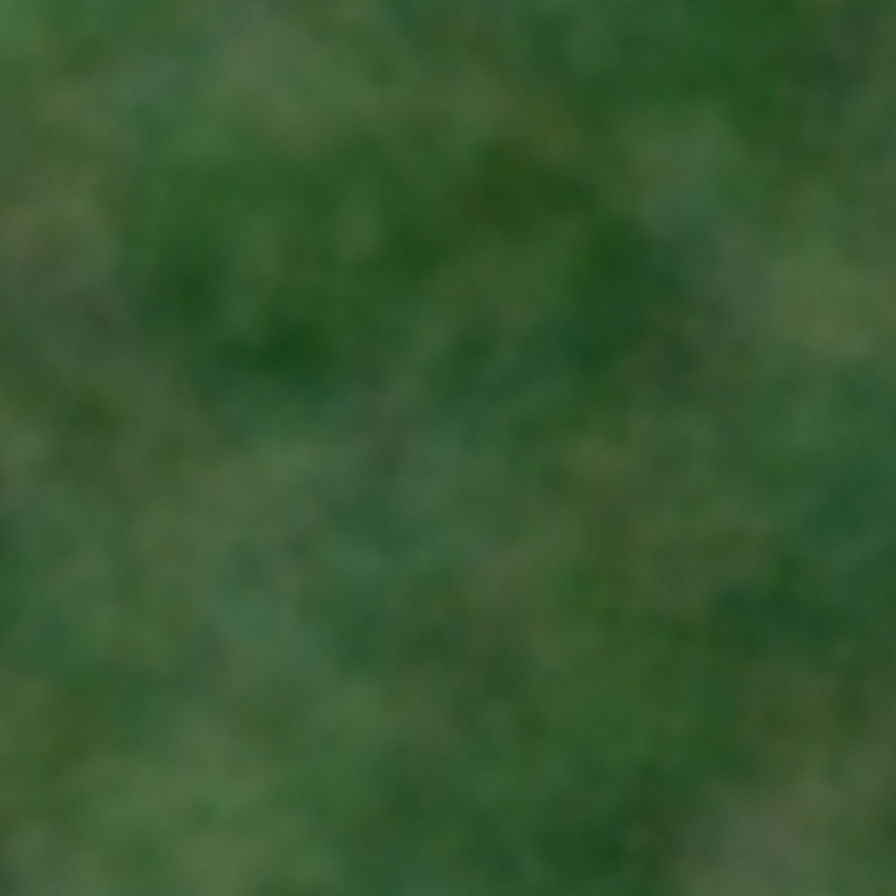
Reproduce this texture procedurally as a Shadertoy shader.

```glsl
// Soft mossy green clouds: blurred patches of light and shade over a dark green.
// One smooth fractal noise sets the brightness; weaker, independent ones drift
// the hue between olive, grey and emerald. Faint contour ripples add fine detail.

#define BASE_COLOR  vec3(0.222, 0.341, 0.196)
#define LIGHT_RANGE vec3(0.290, 0.230, 0.235)
#define TINT_RANGE  vec3(0.130, 0.070, 0.100)
#define PATCH_FREQ  5.2
#define OCTAVES     4
#define LACUNARITY  1.9
#define GAIN        0.72
#define RIPPLE_FREQ 190.0
#define RIPPLE      0.0045
#define GRAIN_FREQ  110.0
#define GRAIN       0.009

// Integer hash of a lattice cell, from 0 to 1
float hash(ivec2 cell, int seed) {
    uint h = uint(cell.x) * 0x9E37u + uint(cell.y) * 0x85EBCA6Bu + uint(seed) * 0xC2B2AE35u;
    h = (h ^ (h >> 16)) * 0x7FEB352Du;
    h = (h ^ (h >> 15)) * 0x846CA68Bu;
    h ^= h >> 16;
    return float(h >> 8) / 16777216.0;
}

// Value noise with cubic blending
float valueNoise(vec2 p, int seed) {
    ivec2 cell = ivec2(floor(p));
    vec2 blend = smoothstep(0.0, 1.0, fract(p));
    float bottom = mix(hash(cell, seed), hash(cell + ivec2(1, 0), seed), blend.x);
    float top = mix(hash(cell + ivec2(0, 1), seed), hash(cell + ivec2(1, 1), seed), blend.x);
    return mix(bottom, top, blend.y);
}

// Octaves turned against each other to hide the lattice, centred on zero
float clouds(vec2 uv, int seed) {
    mat2 turn = mat2(0.8, 0.6, -0.6, 0.8);
    vec2 p = turn * uv * PATCH_FREQ + 7.3 * float(seed);
    float sum = 0.0, weight = 1.0, total = 0.0;
    for (int i = 0; i < OCTAVES; i++) {
        sum += weight * (valueNoise(p, seed * 8 + i) - 0.5);
        total += weight;
        weight *= GAIN;
        p = turn * p * LACUNARITY;
    }
    return sum / total;
}

void mainImage(out vec4 fragColor, in vec2 fragCoord) {
    vec2 uv = fragCoord / iResolution.y;

    // Shared brightness and separate channel drift
    float light = clouds(uv, 1);
    vec3 tint = vec3(clouds(uv, 2), clouds(uv, 3), clouds(uv, 4));
    vec3 color = BASE_COLOR + LIGHT_RANGE * light + TINT_RANGE * tint;

    // Faint contour lines, broken up by a fine grain
    float patchy = valueNoise(uv * PATCH_FREQ * 3.0, 50);
    color += RIPPLE * patchy * sin(RIPPLE_FREQ * (light + tint));
    color += GRAIN * (valueNoise(uv * GRAIN_FREQ, 60) - 0.5);

    fragColor = vec4(clamp(color, 0.0, 1.0), 1.0);
}
```
